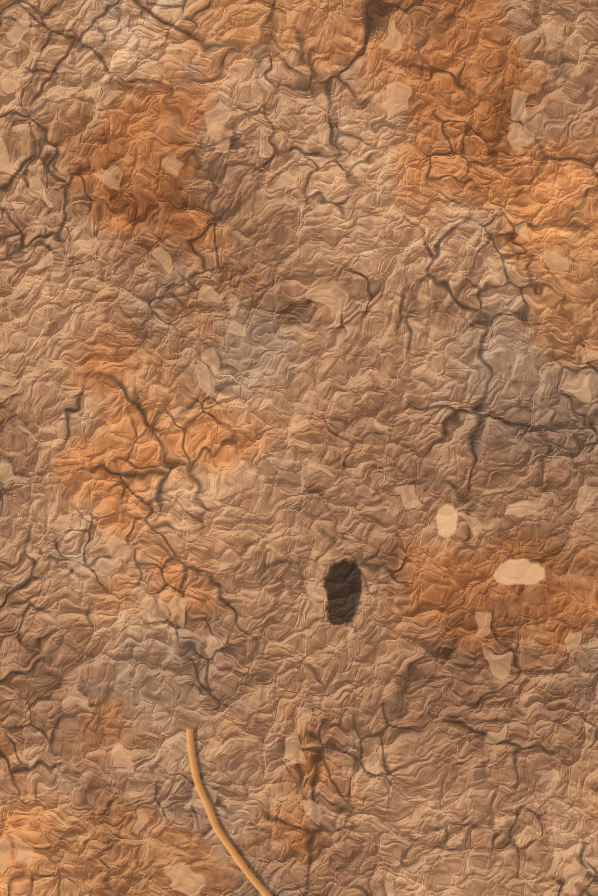
This texture is drawn by a Shadertoy shader. Its source:

```glsl
// Weathered rusty-brown rock: cracked, flaking crust lit from the upper left.
// Warped cellular noise in several sizes gives relief and cracks; layered
// noise adds stains, rust and dust; a few flakes, a pit and a twig lie on top.

#define BASE_TONE 0.57
#define RELIEF_GAIN 0.105
#define GRAIN_GAIN 0.26
#define STAIN_GAIN 0.95
#define CRACK_DEPTH 0.62
#define CELL_FREQ 17.0
#define WARP 0.07
#define DARK vec3(0.38, 0.265, 0.19)
#define MID vec3(0.65, 0.47, 0.34)
#define LIGHT vec3(0.92, 0.72, 0.54)
#define PIT vec3(0.17, 0.13, 0.11)
#define STRAW vec3(0.83, 0.57, 0.33)

vec2 hash2(vec2 p) {
    vec3 q = fract(p.xyx * vec3(0.1031, 0.1030, 0.0973));
    q += dot(q, q.yzx + 33.33);
    return fract((q.xx + q.yz) * q.zy);
}

float noise(vec2 p) {
    vec2 i = floor(p), f = fract(p);
    f = f * f * (3.0 - 2.0 * f);
    float a = hash2(i).x, b = hash2(i + vec2(1, 0)).x;
    float c = hash2(i + vec2(0, 1)).x, d = hash2(i + vec2(1, 1)).x;
    return mix(mix(a, b, f.x), mix(c, d, f.x), f.y);
}

float fbm(vec2 p) {
    float sum = 0.0, amp = 0.5;
    for (int i = 0; i < 5; i++) {
        sum += amp * noise(p);
        p = mat2(1.6, 1.2, -1.2, 1.6) * p + 7.3;
        amp *= 0.5;
    }
    return sum;
}

// Nearest distance, second distance and a random value for the cell
vec3 cells(vec2 p) {
    vec2 i = floor(p), f = fract(p);
    vec3 best = vec3(8.0, 8.0, 0.0);
    for (int y = -1; y <= 1; y++)
    for (int x = -1; x <= 1; x++) {
        vec2 g = vec2(x, y), h = hash2(i + g);
        float d = length(g + h - f);
        if (d < best.x) best = vec3(d, best.x, fract(h.x * 7.0 + h.y * 5.0));
        else best.y = min(best.y, d);
    }
    return best;
}

vec2 warp(vec2 p) {
    vec2 broad = vec2(fbm(p * 7.0), fbm(p * 7.0 + 31.0)) - 0.5;
    vec2 fine = vec2(noise(p * 70.0), noise(p * 70.0 + 17.0)) - 0.5;
    return p + WARP * broad + 0.012 * fine;
}

// Broad lumps plus crust plates of shrinking size
float relief(vec2 p) {
    vec2 w = warp(p);
    float h = 0.10 * fbm(p * 5.0 + 3.0), f = CELL_FREQ;
    for (int i = 0; i < 4; i++) {
        vec3 c = cells(w * f + float(i) * 9.7);
        h += (0.25 * smoothstep(0.0, 0.4, c.y - c.x) + 0.2 * c.z - 0.25 * c.x) / f;
        f *= 2.0;
    }
    return h;
}

// Broken dark seams along the cell borders
float seams(vec2 w, float freq, float width) {
    vec3 c = cells(w * freq);
    float gate = smoothstep(0.47, 0.66, fbm(w * freq * 0.55 + 11.0));
    return gate * (1.0 - smoothstep(0.0, width, c.y - c.x));
}

// Ragged patch around a centre
float patchMask(vec2 p, vec2 centre, vec2 size) {
    float rough = 0.9 * (fbm(p * 45.0) - 0.5);
    return 1.0 - smoothstep(0.85, 1.1, length((p - centre) / size) + rough);
}

void mainImage(out vec4 fragColor, in vec2 fragCoord) {
    vec2 p = fragCoord / iResolution.y;
    vec2 w = warp(p);

    // Light on the relief
    const float stepLen = 0.0016;
    vec2 toLight = normalize(vec2(-0.45, 1.0));
    float slope = (relief(p) - relief(p + toLight * stepLen)) / stepLen;
    float tone = BASE_TONE + RELIEF_GAIN * clamp(slope, -2.4, 2.4);

    // Stains, plate tints and grain
    float stain = fbm(p * 4.0 + 21.0) - 0.48;
    tone += STAIN_GAIN * stain;
    tone += GRAIN_GAIN * (cells(w * 58.0).z - 0.5) * noise(p * 14.0);
    tone += GRAIN_GAIN * (fbm(p * 150.0) - 0.48);

    // Cracks and blotchy hollows
    float crack = max(seams(w, 11.0, 0.09), 0.8 * seams(w + 4.0, 27.0, 0.17));
    float hollow = smoothstep(0.58, 0.75, fbm(p * 9.0 + 50.0));
    tone -= 0.28 * hollow * noise(p * 95.0);
    tone = clamp(tone, -0.35, 1.1);

    vec3 color = tone < 0.5 ? mix(DARK, MID, tone * 2.0) : mix(MID, LIGHT, tone * 2.0 - 1.0);

    // Rust in some areas, grey dust in others
    float rust = smoothstep(0.48, 0.68, fbm(p * 6.0 + 70.0));
    float dust = smoothstep(0.46, 0.66, fbm(p * 5.0 + 90.0));
    color *= mix(vec3(1.0), vec3(1.03, 0.90, 0.76), rust);
    color *= mix(vec3(1.0), vec3(0.97, 1.04, 1.12), dust);
    color = mix(color, PIT, CRACK_DEPTH * crack);

    // Small pale chips, two larger flakes and a dark pit
    vec3 chip = cells(w * 40.0 + 5.0);
    float chips = smoothstep(0.93, 0.95, chip.z) * smoothstep(0.05, 0.2, chip.y - chip.x);
    color = mix(color, LIGHT, 0.5 * chips);
    float flake = max(patchMask(p, vec2(0.50, 0.42), vec2(0.012, 0.019)),
                      patchMask(p, vec2(0.58, 0.36), vec2(0.024, 0.015)));
    color = mix(color, LIGHT * (0.95 + 0.1 * tone), 0.85 * flake);
    float pit = patchMask(p, vec2(0.382, 0.342), vec2(0.019, 0.038));
    color = mix(color, PIT * (0.7 + tone), 0.8 * pit);

    // Bent twig with a shadow on its right side
    float drop = 0.19 - p.y;
    float side = (p.x - 0.211 - 2.47 * drop * drop) / sqrt(1.0 + 24.4 * drop * drop);
    side += 0.004 * (noise(vec2(p.y * 40.0, 2.0)) - 0.5);
    float along = smoothstep(0.0, 0.006, drop);
    float shadow = along * (1.0 - smoothstep(0.002, 0.006, abs(side - 0.004)));
    float twig = along * (1.0 - smoothstep(0.003, 0.005, abs(side)));
    color = mix(color, PIT, 0.5 * shadow);
    color = mix(color, STRAW * (1.0 - 60.0 * side), 0.9 * twig);

    fragColor = vec4(clamp(color, 0.0, 1.0), 1.0);
}
```
